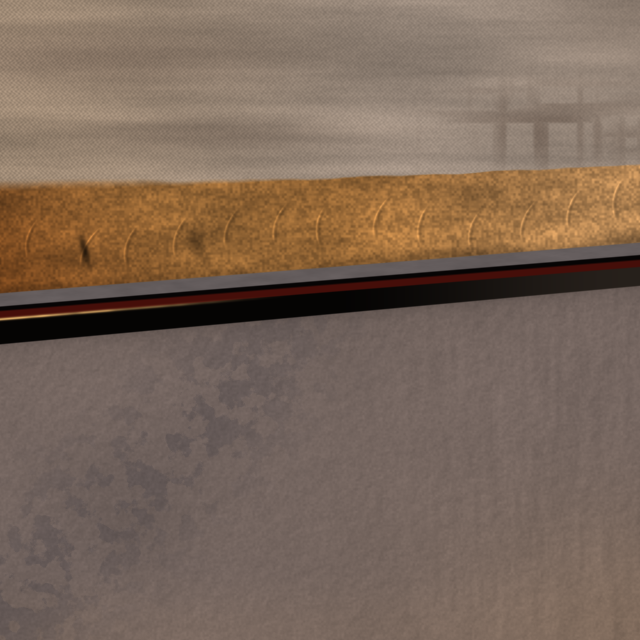
Reproduce this texture procedurally as a Shadertoy shader.

```glsl
// Edge lines: height at the left and right side
const vec2 OCHRE_TOP    = vec2(0.711, 0.7435);
const vec2 OCHRE_BOTTOM = vec2(0.5417, 0.621);
const vec2 LEDGE_BOTTOM = vec2(0.521, 0.6016);
const vec2 RED_TOP      = vec2(0.514, 0.594);
const vec2 RED_BOTTOM   = vec2(0.502, 0.583);
const vec2 BLACK_BOTTOM = vec2(0.462, 0.5534);

const vec3 LINEN_WARM  = vec3(0.61, 0.53, 0.45);
const vec3 LINEN_COOL  = vec3(0.585, 0.525, 0.475);
const vec3 LINEN_SHADE = vec3(0.42, 0.355, 0.31);
const vec3 OCHRE_DARK  = vec3(0.42, 0.235, 0.09);
const vec3 OCHRE_MID   = vec3(0.59, 0.405, 0.21);
const vec3 OCHRE_LIGHT = vec3(0.68, 0.51, 0.33);
const vec3 LEDGE       = vec3(0.39, 0.36, 0.36);
const vec3 RED         = vec3(0.27, 0.055, 0.035);
const vec3 GILT        = vec3(0.86, 0.66, 0.40);
const vec3 WALL        = vec3(0.445, 0.388, 0.365);
const vec3 WALL_WARM   = vec3(0.53, 0.44, 0.37);
const vec3 WALL_STAIN  = vec3(0.35, 0.315, 0.315);
const float SCRATCHES  = 13.0;
const float THREADS    = 145.0;

float hash(vec2 p) {
    vec3 q = fract(p.xyx * 0.1031);
    q += dot(q, q.yzx + 33.33);
    return fract((q.x + q.y) * q.z);
}

float noise(vec2 p) {
    vec2 i = floor(p), f = fract(p);
    f = f * f * (3.0 - 2.0 * f);
    return mix(mix(hash(i), hash(i + vec2(1, 0)), f.x),
               mix(hash(i + vec2(0, 1)), hash(i + vec2(1, 1)), f.x), f.y);
}

float fbm(vec2 p) {
    float sum = 0.0, amp = 0.5;
    for (int i = 0; i < 5; i++) {
        sum += amp * noise(p);
        p = mat2(1.6, 1.2, -1.2, 1.6) * p + 17.3;
        amp *= 0.5;
    }
    return sum;
}

float blob(vec2 p, vec2 centre, vec2 size) {
    vec2 d = (p - centre) / size;
    return exp(-dot(d, d));
}

float height(vec2 p, vec2 line) { return p.y - mix(line.x, line.y, p.x); }

vec3 linen(vec2 p) {
    vec3 col = mix(LINEN_WARM, LINEN_COOL, smoothstep(0.0, 0.7, p.x));
    // Horizontal brush streaks
    float streak = fbm(vec2(p.x * 3.5, p.y * 45.0) + 4.0);
    float broad = fbm(vec2(p.x * 3.0, p.y * 13.0) + 21.0);
    col *= 1.0 + 0.28 * (streak - 0.48) + 0.28 * (broad - 0.48);
    float shade = 0.45 * blob(p, vec2(0.12, 0.91), vec2(0.32, 0.05))
                + 0.30 * blob(p, vec2(0.33, 0.79), vec2(0.22, 0.025))
                + 0.22 * blob(p, vec2(1.0, 0.98), vec2(0.15, 0.10));
    // Crossed dry strokes at the right
    float cross = max(noise(vec2(p.x * 75.0, p.y * 9.0)), noise(vec2(p.x * 8.0, p.y * 85.0)));
    shade += blob(p, vec2(0.86, 0.80), vec2(0.15, 0.06)) * smoothstep(0.5, 0.95, cross) * 0.65;
    col = mix(col, LINEN_SHADE, clamp(shade, 0.0, 1.0));
    // Woven threads, clearest at the left
    vec2 w = p * THREADS * 6.2832;
    float weave = sin(w.x + 0.8 * sin(w.y * 0.5)) * sin(w.y);
    return col * (1.0 + weave * mix(0.075, 0.025, p.x) + 0.07 * (noise(p * 330.0) - 0.5));
}

vec3 ochre(vec2 p) {
    float depth = height(p, OCHRE_BOTTOM) / 0.15;
    vec3 col = mix(OCHRE_DARK, OCHRE_MID, smoothstep(-0.12, 0.42, p.x + 0.12 * depth));
    col = mix(col, OCHRE_LIGHT, smoothstep(0.48, 1.0, p.x) * 0.8);
    col *= 1.0 + 0.65 * (fbm(vec2(p.x * 8.0, p.y * 32.0)) - 0.48);
    col *= 1.0 + 0.28 * (noise(p * 260.0) - 0.5) + 0.16 * (noise(p * 120.0) - 0.5);
    // Raised strokes: lit ridge beside a shaded groove
    for (float i = 0.0; i < SCRATCHES; i++) {
        float r = hash(vec2(i, 7.0));
        vec2 c = vec2((i + 0.2 + 0.6 * r) / SCRATCHES, 0.0);
        c.y = mix(0.615, 0.675, c.x) + 0.04 * (hash(vec2(i, 3.0)) - 0.5);
        vec2 d = p - c;
        float x = d.x - d.y * (r - 0.25) * 0.8 - d.y * d.y * 9.0;
        float span = smoothstep(0.035, 0.015, abs(d.y));
        float ridge = exp(-pow(x / 0.0018, 2.0)) - 0.7 * exp(-pow((x - 0.004) / 0.0025, 2.0));
        col *= 1.0 + 0.24 * span * ridge;
    }
    vec2 q = vec2(p.x + 0.25 * (p.y - 0.61), p.y);
    col *= 1.0 - 0.65 * blob(q, vec2(0.132, 0.61), vec2(0.006, 0.022));
    col *= 1.0 - 0.30 * blob(q, vec2(0.31, 0.62), vec2(0.014, 0.022));
    return col * (0.84 + 0.16 * smoothstep(0.0, 0.14, depth));
}

vec3 wall(vec2 p) {
    vec3 col = mix(WALL, WALL_WARM, 0.75 * blob(p, vec2(1.05, 0.02), vec2(0.38, 0.20)));
    col = mix(col, WALL_WARM, 0.25 * smoothstep(0.12, 0.0, p.y));
    col *= 1.0 + 0.16 * (fbm(p * 5.0) - 0.48);
    // Speckled stain along a rising diagonal
    float across = p.y - 0.06 - 0.85 * p.x;
    float band = exp(-across * across / 0.022) * smoothstep(0.68, 0.30, p.x);
    float speckle = smoothstep(0.48, 0.60, fbm(p * 48.0) + 0.35 * (fbm(p * 9.0 + 8.0) - 0.48));
    col = mix(col, WALL_STAIN, band * (0.15 + 0.50 * speckle));
    // Plaster relief lit from the upper left, with faint vertical drags
    vec2 o = vec2(-0.0025, 0.0025);
    col *= 1.0 + 0.20 * (fbm(p * 70.0) - fbm((p + o) * 70.0));
    col *= 1.0 + 0.07 * (noise(vec2(p.x * 110.0, p.y * 14.0)) - 0.5) * smoothstep(0.4, 0.9, p.x);
    col *= 1.0 + 0.07 * (noise(p * 280.0) - 0.5);
    return col * (1.0 - 0.13 * exp(height(p, BLACK_BOTTOM) / 0.014));
}

void mainImage(out vec4 fragColor, in vec2 fragCoord) {
    vec2 p = fragCoord / iResolution.xy;
    float aa = 1.0 / iResolution.y;

    // Layers stacked from the wall upward
    vec3 black = mix(vec3(0.018, 0.014, 0.012), vec3(0.15, 0.125, 0.105), smoothstep(0.5, 1.0, p.x));
    vec3 col = mix(wall(p), black, smoothstep(-aa, aa, height(p, BLACK_BOTTOM)));
    float redEdge = height(p, RED_BOTTOM);
    col = mix(col, RED, smoothstep(-aa, aa, redEdge));
    float gilt = exp(-pow((redEdge + 0.001) / 0.0022, 2.0)) * smoothstep(0.47, 0.05, p.x);
    col = mix(col, GILT, gilt * (0.55 + 0.45 * noise(vec2(p.x * 60.0, 2.0))));
    col = mix(col, vec3(0.025, 0.015, 0.015), smoothstep(-0.002, 0.002, height(p, RED_TOP)));
    vec3 ledge = LEDGE * (0.9 + 0.2 * fbm(p * vec2(25.0, 90.0)));
    col = mix(col, ledge, smoothstep(-aa, aa, height(p, LEDGE_BOTTOM)));
    col = mix(col, ochre(p), smoothstep(-aa, aa, height(p, OCHRE_BOTTOM)));

    // Brushed, slightly sagging border between ochre and linen
    float border = height(p, OCHRE_TOP) + 0.024 * p.x * (1.0 - p.x);
    border += 0.007 * (fbm(p * vec2(14.0, 60.0)) - 0.48);
    float soft = mix(0.010, 0.002, smoothstep(0.0, 0.6, p.x));
    col = mix(col, linen(p), smoothstep(-soft, soft, border));

    fragColor = vec4(clamp(col, 0.0, 1.0), 1.0);
}
```
